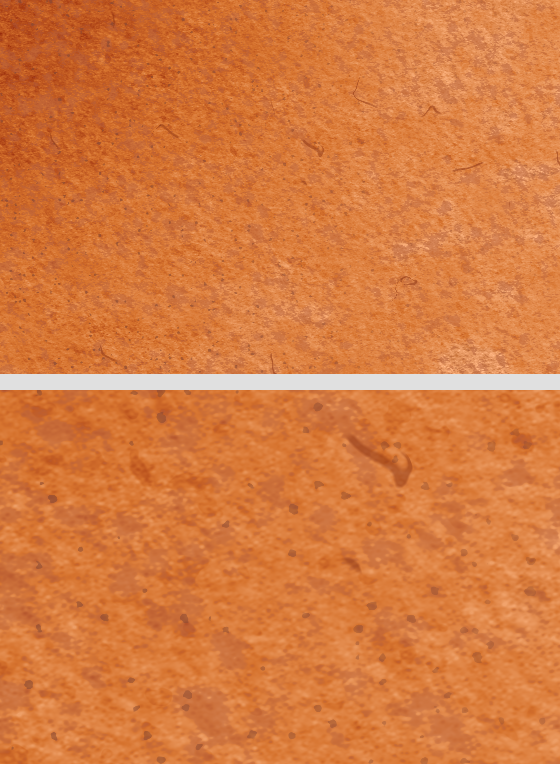
Top: the whole. Bottom: its middle third, enlarged.
This texture is drawn by a WebGL 1 fragment shader. Its source:

```glsl
precision highp float;
uniform vec2 u_resolution;

// Colours
const vec3 SHADOW = vec3(0.60, 0.17, 0.04);
const vec3 OCHRE = vec3(0.84, 0.45, 0.18);
const vec3 LIGHT = vec3(0.93, 0.62, 0.40);
const vec3 DUST = vec3(0.89, 0.61, 0.43);
const vec3 ASH = vec3(0.74, 0.42, 0.29);
const vec3 FLECK = vec3(0.50, 0.27, 0.20);
const vec3 CRACK = vec3(0.55, 0.20, 0.07);

// Tone: 0 is deep shadow, 1 is full light
const float TONE = 0.735;
const float TONE_RISE = 0.31;
const float CORNER_SHADE = 0.53;
const float CORNER_FALLOFF = 4.8;
const float MOTTLE = 0.11;
const float BEDDING = 0.07;

// Relief
const vec2 LIGHT_DIR = vec2(0.45, 0.89);
const float GRAIN_TILT = -0.35;
const float GRAIN_STRETCH = 0.86;
const float GRAIN_SCALE = 30.0;
const float GRAIN_STEP = 2.1;
const float GRAIN_DEPTH = 0.088;
const float PIT_SCALE = 58.0;
const float PIT_DEPTH = 0.20;

// Marks
const float ASH_AMOUNT = 0.42;
const float FLECK_SCALE = 85.0;
const float FLECK_SHARE = 0.07;
const float CRACK_WIDTH = 0.045;

vec3 hash3(vec2 cell) {
  vec3 q = fract(cell.xyx * vec3(0.1031, 0.1030, 0.0973));
  q += dot(q, q.yxz + 33.33);
  return fract((q.xxy + q.yzz) * q.zyx);
}

// Cellular noise of soft signed bumps: x is height, y is slope toward the light
vec2 bumps(vec2 p) {
  vec2 cell = floor(p);
  vec2 sum = vec2(0.0);
  for (int j = -1; j <= 1; j++) {
    for (int i = -1; i <= 1; i++) {
      vec2 c = cell + vec2(float(i), float(j));
      vec3 h = hash3(c + 57.0);
      vec2 d = p - c - h.xy;
      float k = max(1.0 - dot(d, d), 0.0);
      float weight = 2.0 * h.z - 1.0;
      sum += weight * k * k * vec2(k, 6.0 * dot(d, LIGHT_DIR));
    }
  }
  return sum;
}

vec2 turn(vec2 p, float angle) {
  float c = cos(angle), s = sin(angle);
  return vec2(c * p.x + s * p.y, c * p.y - s * p.x);
}

// Layered lumps, slanted when coarse and even when fine
float relief(vec2 p) {
  float sum = 0.0;
  float scale = GRAIN_SCALE;
  float depth = 0.6;
  for (int i = 0; i < 4; i++) {
    float layer = float(i);
    vec2 q = turn(p, GRAIN_TILT + 0.25 * layer);
    vec2 b = bumps(q * vec2(GRAIN_STRETCH, 1.0) * scale + 19.0 * layer);
    sum += depth * (0.8 * b.y + (0.4 + 0.4 * layer) * b.x);
    scale *= GRAIN_STEP;
    depth = 1.0;
  }
  return sum;
}

// Small hollows with crisp, ragged rims
float pits(vec2 p) {
  vec2 q = turn(p, GRAIN_TILT) * vec2(0.8, 1.0) * PIT_SCALE;
  float hollow = bumps(q).x + 0.6 * bumps(q * 2.3 + 7.0).x;
  return smoothstep(0.45, 0.85, hollow);
}

// Sparse ragged specks of varied size
float flecks(vec2 p, float ragged) {
  vec2 q = p * FLECK_SCALE;
  vec3 h = hash3(floor(q) + 11.0);
  float radius = 0.14 + 0.16 * h.x;
  float d = length(fract(q) - 0.35 - 0.3 * h.xy) + 0.06 * ragged;
  float edge = 0.6 * FLECK_SCALE / u_resolution.y;
  return step(h.z, FLECK_SHARE) * (1.0 - smoothstep(radius - edge, radius + edge, d));
}

vec3 ramp(float t) {
  vec3 low = mix(SHADOW, OCHRE, clamp((t + 0.4) / 0.9, 0.0, 1.0));
  return mix(low, LIGHT, clamp((t - 0.5) / 0.7, 0.0, 1.0));
}

void main() {
  vec2 uv = gl_FragCoord.xy / u_resolution;
  vec2 p = gl_FragCoord.xy / u_resolution.y;
  vec2 warped = p + 0.012 * sin(p.yx * vec2(17.0, 13.0) + 2.0 * sin(p * 9.0));

  // Broad light, darkest at the upper left
  vec2 corner = vec2(uv.x, 0.8 * (1.0 - uv.y));
  float tone = TONE + TONE_RISE * (uv.x - 0.5);
  tone -= CORNER_SHADE * exp(-CORNER_FALLOFF * dot(corner, corner));

  // Mottling and faint level beds
  float broad = bumps(warped * 3.7 + 4.0).x;
  float mid = bumps(warped * 10.0 + 31.0).x;
  float bed = bumps(warped * vec2(3.0, 19.0) + 8.0).x;
  float fine = bumps(p * 42.0 + 15.0).x;
  tone += MOTTLE * (0.6 * broad + 0.5 * mid) + BEDDING * bed;

  // Worn dusty patches toward the right and the foot
  float region = smoothstep(0.35, 1.0, uv.x + 0.45 * (0.5 - uv.y));
  float dust = region * smoothstep(0.25, 0.7, broad + 0.6 * mid + 0.25 * bed + 0.2 * fine);

  // Grain and hollows
  float grain = relief(p);
  float rough = 1.0 - 0.4 * dust + 0.3 * mid;
  tone += rough * (GRAIN_DEPTH * grain - PIT_DEPTH * pits(p));

  vec3 colour = ramp(tone);
  colour = mix(colour, DUST + 0.05 * grain, 0.5 * dust);

  // Greyer crumbs scattered through the grain
  float ash = smoothstep(0.1, 0.7, fine + 0.4 * bed - 0.25 * grain);
  colour = mix(colour, ASH, ASH_AMOUNT * ash);

  // Flecks gather at the lower left
  float fleckZone = mix(0.55, 0.15, smoothstep(0.2, 0.9, uv.x));
  colour = mix(colour, FLECK, fleckZone * flecks(p, grain));

  // Short, thin, broken cracks
  vec2 ridge = bumps(warped * 10.0 + 73.0);
  float line = abs(ridge.x + 0.05 * fine) / (abs(ridge.y) + 0.05);
  float gap = smoothstep(0.5, 0.7, bumps(warped * 9.0 + 91.0).x + 0.2 * fine);
  float crack = gap * (1.0 - smoothstep(0.3 * CRACK_WIDTH, CRACK_WIDTH, line));
  colour = mix(colour, CRACK, 0.5 * crack);

  gl_FragColor = vec4(clamp(colour, 0.0, 1.0), 1.0);
}
```
